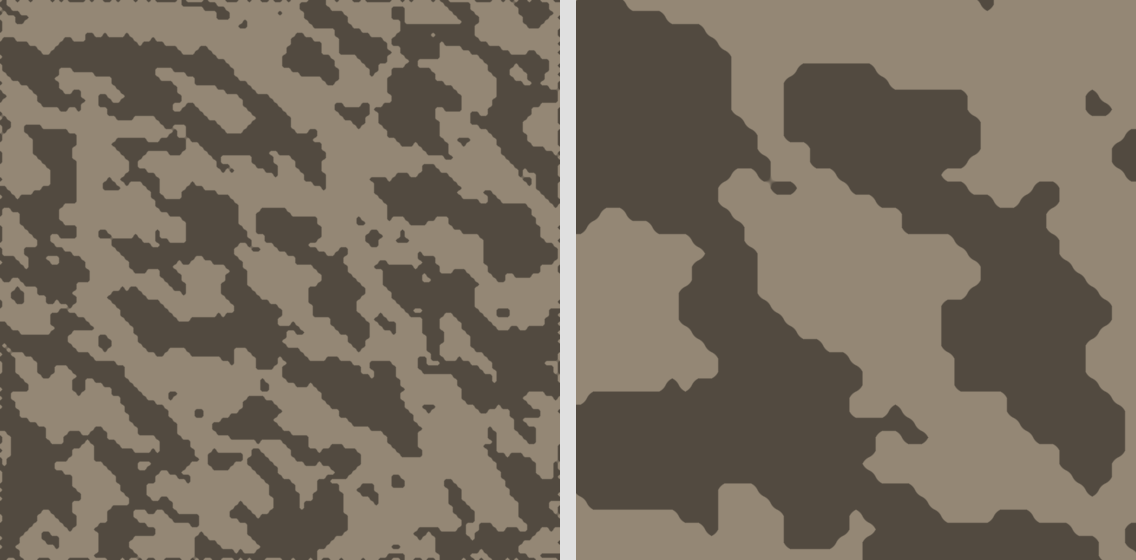
Left: the whole. Right: its middle third, enlarged.
This pattern is drawn by a Shadertoy shader. Its source:

```glsl
// Two-tone digital camouflage: slanted ragged blotches on a fine cell grid.

const float CELLS = 128.0;   // grid cells per canvas height

float hash(vec2 cell) {
    uvec2 u = uvec2(ivec2(cell) + 4096) * uvec2(1597u, 7919u);
    uint h = (u.x ^ (u.y << 7)) * 668265u;
    h = (h ^ (h >> 15)) * 374761u;
    h ^= h >> 13;
    h *= 12743u;
    return float((h >> 8) & 65535u) / 65536.0;
}

float cornerSlope(vec2 corner, vec2 offset) {
    float angle = 6.2832 * hash(corner);
    return dot(vec2(cos(angle), sin(angle)), offset);
}

float gradientNoise(vec2 p) {
    vec2 i = floor(p), f = p - i;
    vec2 s = f * f * f * (f * (f * 6.0 - 15.0) + 10.0);
    vec2 e = vec2(1, 0);
    return mix(mix(cornerSlope(i, f), cornerSlope(i + e, f - e), s.x),
               mix(cornerSlope(i + e.yx, f - e.yx), cornerSlope(i + 1.0, f - 1.0), s.x), s.y);
}

// 1 where a grid vertex is dark, before smoothing
float darkSeed(vec2 vertex) {
    vec2 p = vertex / CELLS;
    // stretch along a slope falling to the right
    vec2 q = vec2(dot(p, vec2(0.82, -0.57)) * 7.0, dot(p, vec2(0.57, 0.82)) * 13.0);
    float n = gradientNoise(q + 3.7)
            + 0.7 * gradientNoise(q * 2.0 + 31.3)
            + 0.45 * gradientNoise(q * 4.0 + 77.1);
    n += 0.34 * (hash(vertex + 517.0) - 0.5);
    return step(n, -0.03);
}

void mainImage(out vec4 fragColor, in vec2 fragCoord) {
    vec2 p = fragCoord / iResolution.y * CELLS;
    vec2 base = floor(p), f = p - base;

    // 3x3 majority vote at the four vertices around this point
    vec4 votes = vec4(0.0);
    for (int y = -1; y <= 2; y++) {
        for (int x = -1; x <= 2; x++) {
            float dark = darkSeed(base + vec2(x, y));
            vec2 inX = vec2(x < 2, x > -1), inY = vec2(y < 2, y > -1);
            votes += dark * vec4(inX * inY.x, inX * inY.y);
        }
    }
    vec4 bits = step(4.5, votes);

    // the outermost vertices are random, leaving a dotted rim
    vec2 last = floor(iResolution.xy / iResolution.y * CELLS);
    for (int k = 0; k < 4; k++) {
        vec2 v = base + vec2(k & 1, k >> 1);
        if (any(lessThan(v, vec2(0.5))) || any(greaterThan(v, last - 0.5)))
            bits[k] = step(0.5, hash(v + 911.0));
    }

    // bilinear blend, cut at one half, gives chamfered steps
    float field = mix(mix(bits.x, bits.y, f.x), mix(bits.z, bits.w, f.x), f.y);
    float blur = 1.0 * CELLS / iResolution.y;
    float dark = smoothstep(0.5 - blur, 0.5 + blur, field);

    vec3 sand = vec3(0.58, 0.53, 0.46), umber = vec3(0.32, 0.29, 0.25);
    fragColor = vec4(mix(sand, umber, dark), 1.0);
}
```
